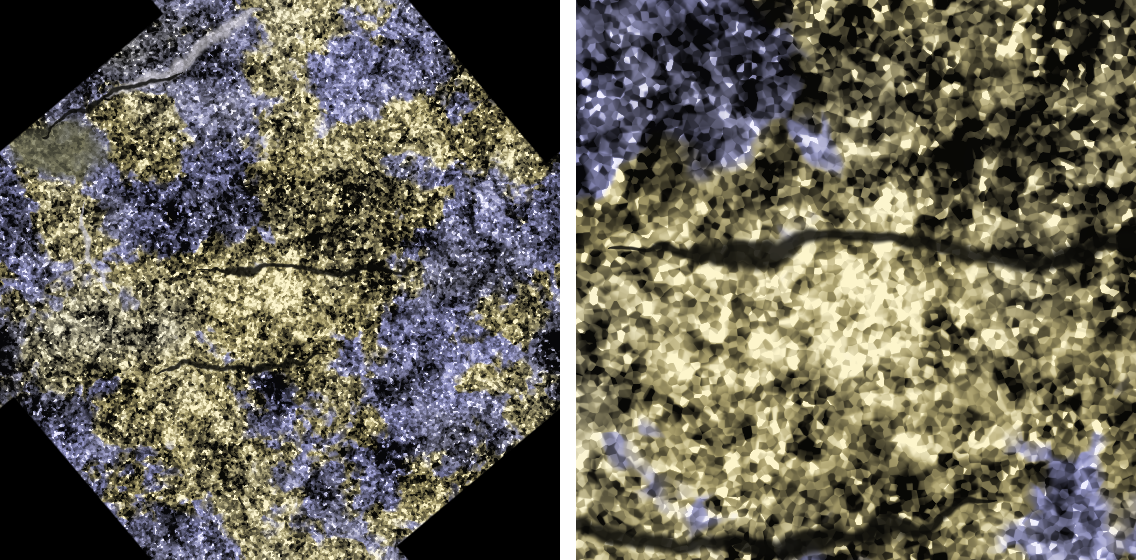
Left: the whole. Right: its middle third, enlarged.
A Shadertoy shader for this texture:

```glsl
const float CORNER_SIZE = 0.293;      // reach of the black corners
const float CORNER_TURN = 0.085;      // their tilt in radians
const float MEAN_TONE = 0.45;
const float GRAIN_CONTRAST = 1.25;
const float BLUE_LEVEL = 0.515;       // higher means less blue mineral
const float WARP = 0.03;
const vec3 GOLD_TINT = vec3(1.08, 1.01, 0.68);
const vec3 BLUE_TINT = vec3(0.94, 0.95, 1.27);
const vec3 GREY_TINT = vec3(1.02, 1.01, 0.94);
const vec3 VEIN_COLOR = vec3(0.74, 0.73, 0.76);
const vec3 SLAB_COLOR = vec3(0.39, 0.39, 0.31);
const vec3 CRACK_COLOR = vec3(0.04, 0.04, 0.03);

float hash(vec2 cell, float period, int seed) {
    uvec2 c = uvec2(mod(cell, period));
    uint h = c.x * 374761393u + c.y * 668265263u + uint(seed) * 97471u;
    h = (h ^ (h >> 13)) * 1274126177u;
    h = (h ^ (h >> 15)) * 1274126177u;
    return float((h >> 8) & 65535u) / 65535.0;
}

// Wrapping value noise in octaves
float valueNoise(vec2 p, float n, int seed) {
    vec2 i = floor(p * n), f = fract(p * n);
    f = f * f * (3.0 - 2.0 * f);
    float low = mix(hash(i, n, seed), hash(i + vec2(1, 0), n, seed), f.x);
    float high = mix(hash(i + vec2(0, 1), n, seed), hash(i + 1.0, n, seed), f.x);
    return mix(low, high, f.y);
}

float fbm(vec2 p, float n, int seed) {
    float sum = 0.0, amp = 0.5;
    for (int k = 0; k < 5; k++) {
        sum += amp * valueNoise(p, n, seed + k);
        n *= 2.0;
        amp *= 0.5;
    }
    return sum / 0.97;
}

// Wrapping cellular grains with softened borders, centred on zero
float grain(vec2 p, float n, int seed) {
    vec2 i = floor(p * n), f = fract(p * n);
    float sum = 0.0, total = 0.0;
    for (int y = -1; y <= 1; y++)
    for (int x = -1; x <= 1; x++) {
        vec2 o = vec2(x, y), c = i + o;
        vec2 d = o + vec2(hash(c, n, seed), hash(c, n, seed + 1)) - f;
        float w = exp(-14.0 * dot(d, d));
        sum += w * hash(c, n, seed + 2);
        total += w;
    }
    return sum / total - 0.5;
}

// Soft wrapping spot
float blob(vec2 p, vec2 center, vec2 radius) {
    vec2 d = (fract(p - center + 0.5) - 0.5) / radius;
    return exp(-dot(d, d));
}

// Line from a to b that thins out at both ends
float seam(vec2 p, vec2 a, vec2 b, float width) {
    vec2 ab = b - a;
    float t = clamp(dot(p - a, ab) / dot(ab, ab), 0.0, 1.0);
    float w = width * sqrt(4.0 * t * (1.0 - t)) + 0.0001;
    return 1.0 - smoothstep(0.4 * w, 1.4 * w, length(p - a - t * ab));
}

void mainImage(out vec4 fragColor, in vec2 fragCoord) {
    vec2 uv = fragCoord / iResolution.xy;
    vec2 bend = vec2(fbm(uv, 12.0, 10), fbm(uv, 12.0, 20)) - 0.5;
    vec2 p = uv + WARP * bend;
    vec2 q = uv + 2.5 * WARP * bend;

    // Grain sizes, from dust to clumps
    float dust = grain(uv, 240.0, 30);
    float fine = grain(p, 130.0, 40);
    float medium = grain(p, 70.0, 50);
    float coarse = grain(p, 32.0, 60);

    // Large zones of light and mineral
    float goldZone = blob(uv, vec2(0.52, 0.44), vec2(0.19, 0.09));
    float shadow = blob(q, vec2(0.56, 0.59), vec2(0.22, 0.075));
    float topShade = blob(q, vec2(0.25, 0.93), vec2(0.13, 0.08));
    float blueZone = blob(uv, vec2(0.85, 0.52), vec2(0.13, 0.12))
                   + 0.8 * blob(uv, vec2(0.08, 0.53), vec2(0.13, 0.14))
                   + 0.5 * blob(uv, vec2(0.38, 0.64), vec2(0.05, 0.08));
    float greyZone = blob(q, vec2(0.16, 0.42), vec2(0.16, 0.08)) + topShade;
    float slab = blob(q, vec2(0.11, 0.73), vec2(0.10, 0.06));

    float mineral = fbm(p, 8.0, 70) + 0.13 * coarse + 0.10 * medium
                  + 0.13 * blueZone - 0.17 * goldZone;
    float blue = smoothstep(BLUE_LEVEL - 0.05, BLUE_LEVEL + 0.05, mineral);
    float pits = 1.0 - smoothstep(0.27, 0.42, fbm(p, 16.0, 80));

    // Brightness
    float speckle = 0.36 * dust + 0.34 * fine + 0.30 * medium + 0.20 * coarse;
    float tone = MEAN_TONE + GRAIN_CONTRAST * speckle * mix(1.15, 0.8, blue);
    tone += 0.55 * (fbm(uv, 6.0, 90) - 0.5) + mix(0.07, -0.05, blue);
    tone += 0.10 * goldZone - 0.17 * shadow - 0.12 * topShade - 0.24 * pits;
    tone += 0.35 * smoothstep(0.25, 0.42, dust) * smoothstep(0.05, 0.3, fine);
    tone = clamp(tone, 0.03, 0.95);

    // Mineral colours, paler in the highlights
    float grey = clamp(0.7 * greyZone + 0.9 * (fbm(p, 10.0, 100) - 0.4), 0.0, 0.8);
    vec3 tint = mix(mix(GOLD_TINT, BLUE_TINT, blue), GREY_TINT, grey);
    tint = mix(tint, GREY_TINT, 0.6 * smoothstep(0.55, 0.95, tone));
    vec3 color = tone * tint;

    // Smooth slab, pale veins and dark cracks
    color = mix(color, SLAB_COLOR * (1.0 + 0.6 * speckle), 0.8 * smoothstep(0.3, 0.7, slab));
    float vein = seam(q, vec2(0.19, 0.81), vec2(0.48, 0.985), 0.014);
    vein = max(vein, seam(q, vec2(0.15, 0.64), vec2(0.20, 0.47), 0.005));
    color = mix(color, VEIN_COLOR * (1.0 + 0.5 * speckle), 0.8 * vein);
    float crack = seam(q, vec2(0.36, 0.525), vec2(0.74, 0.515), 0.006);
    crack = max(crack, seam(q, vec2(0.27, 0.33), vec2(0.45, 0.335), 0.006));
    crack = max(crack, seam(q, vec2(0.43, 0.33), vec2(0.59, 0.375), 0.005));
    crack = max(crack, seam(q, vec2(0.08, 0.765), vec2(0.33, 0.88), 0.005));
    color = mix(color, CRACK_COLOR, 0.85 * crack);

    // Black corners form one tilted diamond across the tile border
    vec2 d = fract(uv + 0.5) - 0.5;
    float c = cos(CORNER_TURN), s = sin(CORNER_TURN);
    d = abs(mat2(c, s, -s, c) * d);
    float edge = 1.5 / iResolution.y;
    color *= smoothstep(-edge, edge, d.x + d.y - CORNER_SIZE);

    fragColor = vec4(clamp(color, 0.0, 1.0), 1.0);
}
```
